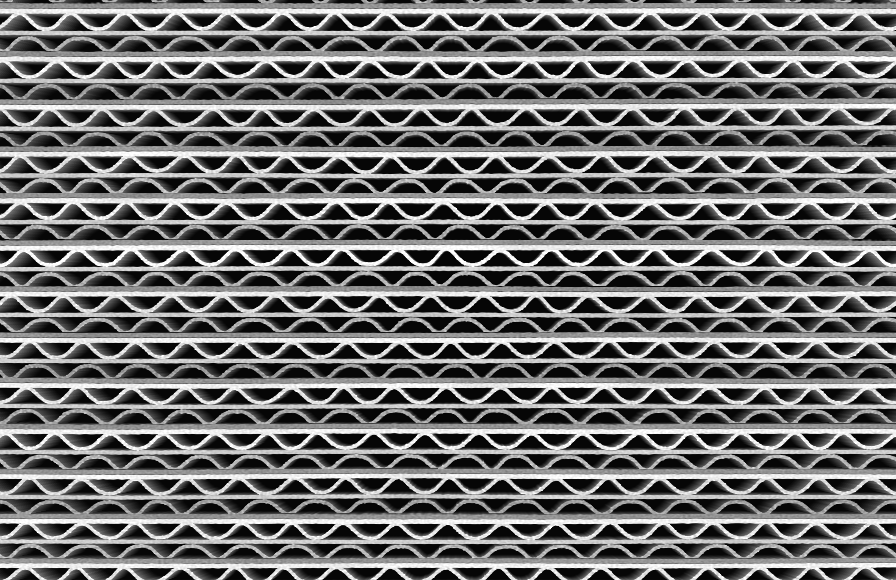
Write a Shadertoy shader that draws this texture.

```glsl
vec2 hash2(vec2 p) {
    p = vec2(dot(p, vec2(127.1, 311.7)), dot(p, vec2(269.5, 183.3)));
    return fract(sin(p) * 43758.5) * 2.0 - 1.0;
}

float gradientNoise(vec2 p) {
    vec2 i = floor(p), f = p - i;
    vec2 u = f * f * (3.0 - 2.0 * f);
    float a = dot(hash2(i), f);
    float b = dot(hash2(i + vec2(1, 0)), f - vec2(1, 0));
    float c = dot(hash2(i + vec2(0, 1)), f - vec2(0, 1));
    float d = dot(hash2(i + 1.0), f - 1.0);
    return mix(mix(a, b, u.x), mix(c, d, u.x), u.y);
}

float band(float dist, float halfWidth, float px) {
    return smoothstep(-0.6 * px, 0.6 * px, halfWidth - abs(dist));
}

// Cross-section of the stacked board: x = coverage, y = tone.
// q.x counts flutes, q.y counts pairs of rows downward.
vec2 boardSection(vec2 q, float px) {
    q.y += 0.035 * gradientNoise(vec2(q.x * 0.2, floor(q.y + 0.14) * 3.7));
    float pair = floor(q.y + 0.14);
    float f = q.y - pair;
    float lower = step(0.49, f);
    float row = 2.0 * pair + lower;
    vec2 rnd = hash2(vec2(row, 4.0));
    float rough = gradientNoise(vec2(q.x * 11.0, row * 3.7));
    float grain = gradientNoise(q * vec2(19.0, 23.0));

    // Fluted paper: wide troughs in upper rows, wide humps in lower rows
    float a = 6.2832 * (q.x + 0.3 * rnd.x + 0.5 * lower
        + 0.18 * gradientNoise(vec2(q.x * 0.6, row * 5.3)));
    float skew = mix(-0.13, 0.19, lower);
    float amp = mix(0.165, 0.142, lower)
        * (1.0 + 0.22 * gradientNoise(vec2(q.x * 0.9, row * 2.3)));
    float wave = mix(0.265, 0.705, lower) - amp * (sin(a) + skew * cos(2.0 * a));
    float slope = 5.6 * amp * (cos(a) - 2.0 * skew * sin(2.0 * a));
    float dist = (f - wave + 0.012 * rough) / sqrt(1.0 + slope * slope);
    float cover = band(dist, 0.037 + 0.025 * max(grain, 0.0), px);
    float tone = mix(0.93, 0.68, lower) + 0.07 * rnd.y + 0.25 * grain;

    // Flat liners: a bright and a grey sheet back to back, then a single one
    float edge = f + 0.014 * rough;
    float bright = band(edge - 0.035, 0.052, px);
    float grey = band(edge + 0.078, 0.045, px);
    float single = band(edge - 0.49, 0.045, px);
    float wear = 0.1 * gradientNoise(vec2(q.x * 0.7, pair * 2.9)) + 0.14 * grain;
    tone = mix(tone, 0.58 + wear, grey);
    tone = mix(tone, 0.81 + wear, single);
    tone = mix(tone, 0.95 + wear, bright);
    return vec2(max(max(cover, grey), max(single, bright)), tone);
}

void mainImage(out vec4 fragColor, in vec2 fragCoord) {
    vec2 uv = fragCoord / iResolution.xy;
    float down = 0.984 - uv.y;
    // Rows crowd slightly toward the bottom
    vec2 q = vec2(17.0 * uv.x, 12.03 * down + 0.53 * down * down);
    vec2 eye = vec2(8.85, 6.0);
    float px = 12.4 / iResolution.y;

    // Paint sections from the dark depth of the channels to the cut face
    float light = 0.025;
    for (int i = 14; i >= 0; i--) {
        float depth = float(i) / 14.0;
        vec2 section = boardSection(eye + (q - eye) * (1.0 + depth * vec2(0.055, 0.02)), px);
        float shade = i == 0 ? 1.0 : 0.5 * pow(1.0 - depth, 1.4);
        light = mix(light, max(section.y * shade, 0.025), section.x);
    }
    fragColor = vec4(vec3(clamp(light, 0.0, 1.0)), 1.0);
}
```
